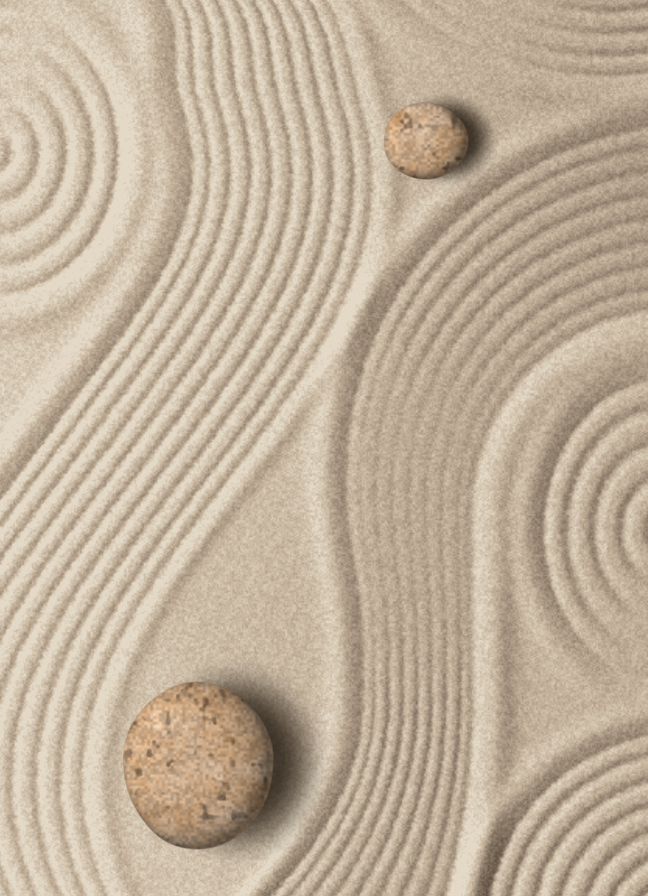
Give the GLSL for this texture, as a WebGL 1 fragment shader.

```glsl
precision highp float;
// Raked sand garden with two pebbles, lit from the left.
// Signed distances to raked bands and rings build a height field; its slope
// along the light gives the shading, then grain, shadows and stones are added.
uniform vec2 u_resolution;

float hash(vec2 p) {
  return fract(sin(dot(p, vec2(12.9898, 78.233))) * 43758.5453);
}

float noise(vec2 p) {
  vec2 i = floor(p), f = fract(p);
  f = f * f * (3.0 - 2.0 * f);
  return mix(mix(hash(i), hash(i + vec2(1.0, 0.0)), f.x),
             mix(hash(i + vec2(0.0, 1.0)), hash(i + vec2(1.0, 1.0)), f.x), f.y);
}

// Sand pushed up just outside a raked edge (inside > 0), with a crease along it
float bank(float inside, float width) {
  float t = (inside + 1.25 * width) / width;
  float crease = (inside - 0.03) / 0.06;
  return 0.09 * exp(-t * t) - 0.027 * exp(-crease * crease);
}

// Parallel ridges with narrow grooves that fade out at the raked edge
float ridges(float inside, float turns) {
  float a = 6.2832 * turns;
  return -0.019 * smoothstep(-0.02, 0.07, inside) * (cos(a) + 0.2 * cos(2.0 * a));
}

// Concentric ridges around a center
float rings(vec2 p, vec2 center, vec2 squash, float radius, float spacing) {
  float inside = radius - length((p - center) * squash);
  return 1.5 * ridges(inside, inside / spacing) + bank(inside, 0.12);
}

// Distances inside the outer and inner edges of the right-hand band
vec2 rightBand(vec2 p) {
  float low = max(p.y - 6.0, 0.0);
  float outerX = p.x - 0.15 * smoothstep(4.1, 5.6, p.y) + 0.28 * low * low;
  float innerX = p.x + 0.08 * low * low;
  float outer = 3.05 - length(vec2(outerX - 6.0, min(p.y - 4.1, 0.0)));
  float inner = length(vec2(innerX - 5.8, min(p.y - 4.4, 0.0))) - 1.72;
  // Beyond the straight legs the distance must stay one sided
  if (p.y > 4.1) outer = outerX - 2.95;
  if (p.y > 4.4) inner = 4.08 - innerX;
  return vec2(outer, inner);
}

float sandHeight(vec2 p) {
  // Winding band on the left
  float rightEdge = 1.98 + 1.24 * cos((p.y - 1.55) * 0.61);
  float width = 1.58 + 0.3 * smoothstep(1.3, 3.6, p.y) - 0.15 * smoothstep(0.8, 0.0, p.y);
  float dr = (rightEdge + 0.12 * smoothstep(0.9, 0.0, p.y) - p.x) * 0.88;
  float dl = 0.88 * width - dr;
  float h = 1.1 * ridges(min(dl, dr), 9.0 * dr / (0.88 * width));
  h += 1.1 * bank(dl, 0.14) + 0.65 * bank(dr, 0.09);

  // Arching band on the right, worn smooth at its waist
  vec2 band = rightBand(p);
  float across = band.x / max(band.x + band.y, 0.1);
  float worn = 0.85 - 0.6 * smoothstep(2.4, 3.6, p.y) * (1.0 - smoothstep(5.0, 6.4, p.y));
  h += worn * ridges(min(band.x, band.y), 8.0 * across);
  h += 1.1 * bank(band.x, 0.13) + 1.2 * bank(band.y, 0.14);

  // Ring groups cut off by the borders
  h += rings(p, vec2(-0.05, 1.3), vec2(1.0, 0.87), 1.1, 0.235);
  h += rings(p, vec2(5.7, 4.55), vec2(1.0, 0.8), 1.06, 0.235);
  h += rings(p, vec2(5.9, 8.0), vec2(1.0), 1.75, 0.21);
  h += rings(p, vec2(5.2, -2.0), vec2(1.0), 2.68, 0.19);
  return h;
}

vec3 addStone(vec3 color, vec2 p, vec2 center, vec2 radius, float soft) {
  vec2 q = (p - center) / radius;
  // Shadow cast to the right
  float shade = 1.0 - smoothstep(0.55, 1.3, length(q - vec2(0.5, -0.04)));
  color *= mix(vec3(1.0), vec3(0.32, 0.29, 0.26), shade);

  // Flattened dome with mottling and soft pits
  float d = length(q) + 0.04 * (noise(q * 2.0 + center) - 0.5);
  vec3 normal = normalize(vec3(q * d * d, sqrt(max(1.0 - d * d * d * d, 0.02))));
  float lit = 0.5 + 0.58 * max(dot(normal, normalize(vec3(-0.55, -0.3, 0.8))), 0.0);
  float mottle = noise(p * 5.0) * 0.6 + noise(p * 17.0) * 0.4;
  vec3 stone = mix(vec3(0.74, 0.57, 0.40), vec3(0.84, 0.74, 0.64), mottle);
  stone *= lit * (0.86 + 0.28 * noise(p * 40.0));
  float pits = noise(p * 11.0 + 5.0) * 0.6 + noise(p * 25.0) * 0.4;
  stone *= 1.0 - 0.35 * smoothstep(0.64, 0.88, pits);
  float edge = soft / min(radius.x, radius.y);
  return mix(color, stone, 1.0 - smoothstep(1.0 - edge, 1.0 + edge, d));
}

void main() {
  // The canvas is 7.68 units high, with y pointing down
  float pixel = 7.68 / u_resolution.y;
  vec2 p = vec2(gl_FragCoord.x, u_resolution.y - gl_FragCoord.y) * pixel;

  // Slope toward the light
  vec2 along = vec2(0.92, 0.39) * 0.02;
  vec2 ragged = p + 0.018 * (vec2(noise(p * 30.0), noise(p * 30.0 + 40.0)) - 0.5);
  float slope = (sandHeight(ragged + along) - sandHeight(ragged - along)) / 0.04;

  // Broad falloff to the right and the duller right-hand band
  vec2 band = rightBand(p);
  float value = 0.99 - 0.039 * p.x;
  value -= 0.09 * smoothstep(-0.05, 0.15, min(band.x, band.y));
  value -= 0.07 * smoothstep(3.0, 5.5, p.x) * (1.0 - smoothstep(0.5, 3.0, p.y));
  value -= 0.05 * exp(-dot(p - vec2(2.2, 5.4), p - vec2(2.2, 5.4)));
  value += slope * (slope > 0.0 ? 0.23 : 0.38);

  // Sand grain
  value += 0.16 * (noise(p * 42.0) - 0.5) + 0.17 * (noise(p * 75.0 + 9.0) - 0.5);
  vec3 color = mix(vec3(0.30, 0.24, 0.19), vec3(0.77, 0.70, 0.61), clamp(value / 0.82, 0.0, 1.0));
  color += vec3(0.08, 0.10, 0.11) * clamp((value - 0.82) / 0.18, 0.0, 1.5);

  color = addStone(color, p, vec2(3.65, 1.21), vec2(0.36, 0.33), pixel);
  color = addStone(color, p, vec2(1.70, 6.56), vec2(0.645, 0.715), pixel);
  gl_FragColor = vec4(color, 1.0);
}
```
